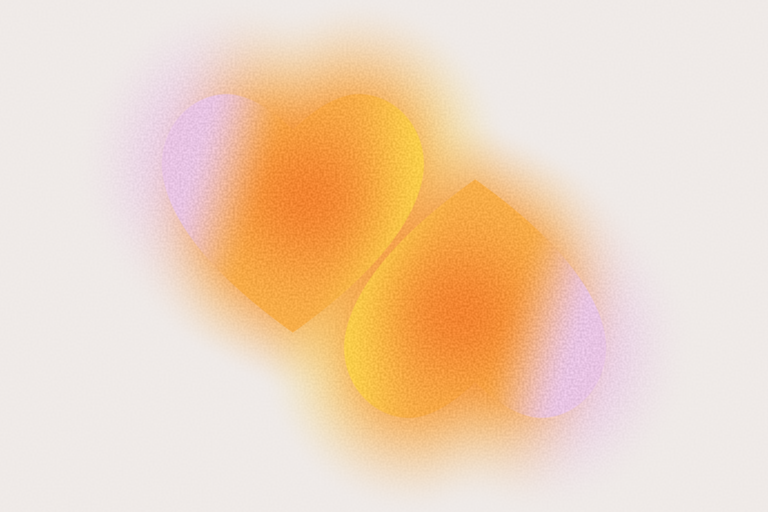
Write a WebGL 1 fragment shader that draws this background.

```glsl
precision highp float;

uniform vec2 u_resolution;

const vec3 PAGE = vec3(0.938, 0.918, 0.908);
const vec3 ORANGE = vec3(0.95, 0.52, 0.19);
const vec3 AMBER = vec3(0.97, 0.69, 0.29);
const vec3 YELLOW = vec3(0.98, 0.83, 0.30);
const vec3 LILAC = vec3(0.91, 0.77, 0.89);

const vec2 HEART_POS = vec2(-0.178, 0.178); // from the canvas centre
const float HEART_SIZE = 0.256;             // half width, in canvas heights
const float LOBE_HEIGHT = 0.54;
const float NOTCH_DEPTH = 0.275;
const float TIP_DEPTH = 1.28;
const float SIDE_CURVE = 1.8;
const vec2 CORE_POS = vec2(0.1, -0.25);
const float CORE_FALLOFF = 3.0;
const float GLOW_SPREAD = 1.5;
const float GLOW_INNER = -0.3;
const float GLOW_OUTER = 0.7;
const float GLOW_ROUNDING = 0.06;
const float GRAIN_SCALE = 230.0;
const float GRAIN_AMOUNT = 0.09;

vec2 hashGradient(vec2 cell) {
  vec3 h = fract(cell.xyx * vec3(0.1031, 0.103, 0.0973));
  h += dot(h, h.yzx + 33.33);
  float angle = 6.2832 * fract((h.x + h.y) * h.z);
  return vec2(cos(angle), sin(angle));
}

float gradientNoise(vec2 p) {
  vec2 i = floor(p);
  vec2 f = p - i;
  vec2 w = f * f * (3.0 - 2.0 * f);
  vec2 e = vec2(1.0, 0.0);
  float low = mix(dot(hashGradient(i), f),
                  dot(hashGradient(i + e), f - e), w.x);
  float high = mix(dot(hashGradient(i + e.yx), f - e.yx),
                   dot(hashGradient(i + 1.0), f - 1.0), w.x);
  return mix(low, high, w.y);
}

// Approximate signed distance; rounding softens the notch and the tip
float heartDistance(vec2 p, float rounding) {
  float x = sqrt(p.x * p.x + rounding);
  if (p.y < 0.0) {
    float rise = 1.0 + p.y / TIP_DEPTH;
    float halfWidth = 1.0 - pow(1.0 - rise, SIDE_CURVE);
    return (x - halfWidth) * mix(0.7, 1.0, clamp(rise, 0.0, 1.0));
  }
  float side = 2.0 * x - 1.0;
  if (side > 0.0) {
    return 0.5 * (length(vec2(side, p.y / LOBE_HEIGHT)) - 1.0);
  }
  float top = LOBE_HEIGHT - NOTCH_DEPTH * pow(-side, SIDE_CURVE);
  return (p.y - top) * 0.5 / LOBE_HEIGHT;
}

// Yellow on one side, lilac on the other, orange in the core
vec3 heartColor(vec2 p) {
  vec2 fromCore = p - CORE_POS;
  vec3 color = mix(AMBER, YELLOW, smoothstep(0.3, 1.0, p.x - 0.2 * p.y));
  color = mix(color, ORANGE, exp(-CORE_FALLOFF * dot(fromCore, fromCore)));
  return mix(color, LILAC, smoothstep(0.12, 0.8, 0.3 * p.y - p.x));
}

float glowMask(vec2 p) {
  float d = heartDistance(p, GLOW_ROUNDING);
  return 1.0 - smoothstep(GLOW_INNER, GLOW_OUTER, d);
}

float heartMask(vec2 p) {
  float edge = 1.0 / (u_resolution.y * HEART_SIZE);
  return 1.0 - smoothstep(-edge, edge, heartDistance(p, 0.0));
}

void main() {
  vec2 p = (gl_FragCoord.xy - 0.5 * u_resolution) / u_resolution.y;

  // The second heart is the first turned half a circle
  vec2 upright = (p - HEART_POS) / HEART_SIZE;
  vec2 turned = (-p - HEART_POS) / HEART_SIZE;

  // Soft glows behind both hearts
  float glowA = glowMask(upright);
  float glowB = glowMask(turned);
  vec3 color = mix(PAGE, heartColor(upright / GLOW_SPREAD), glowA);
  color = mix(color, heartColor(turned / GLOW_SPREAD), glowB);

  // Crisp hearts
  color = mix(color, heartColor(upright), heartMask(upright));
  color = mix(color, heartColor(turned), heartMask(turned));

  // Fine grain, strongest on the coloured parts
  float grain = gradientNoise((p + 2.0) * GRAIN_SCALE);
  color += grain * GRAIN_AMOUNT * mix(0.1, 1.0, max(glowA, glowB));

  gl_FragColor = vec4(clamp(color, 0.0, 1.0), 1.0);
}
```
